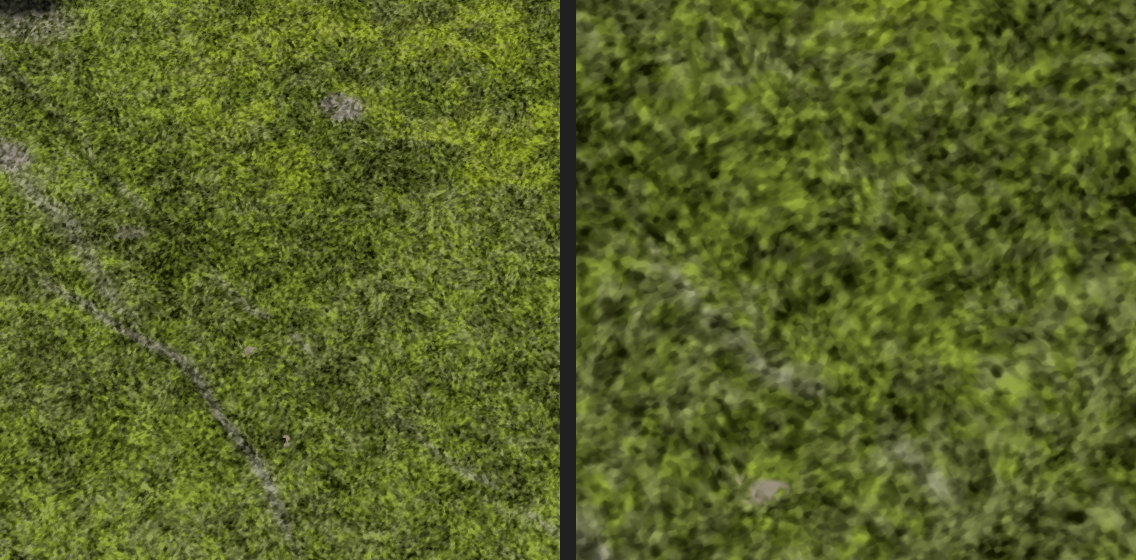
Left: the whole. Right: its middle third, enlarged.
A Shadertoy shader for this texture:

```glsl
vec3 hash3(vec2 p) {
    vec3 q = fract(p.xyx * vec3(0.1031, 0.1030, 0.0973));
    q += dot(q, q.yxz + 33.33);
    return fract((q.xxy + q.yzz) * q.zyx);
}

// Soft cellular noise: random tones blended around scattered points, about -0.5 to 0.5
float cells(vec2 p, float sharpness) {
    vec2 base = floor(p);
    float total = 0.0, weight = 0.0001;
    for (int y = -1; y <= 1; y++)
    for (int x = -1; x <= 1; x++) {
        vec2 cell = base + vec2(x, y);
        vec3 rnd = hash3(cell);
        vec2 d = cell + 0.15 + 0.7 * rnd.xy - p;
        float w = exp(-sharpness * dot(d, d));
        total += w * (rnd.z - 0.5);
        weight += w;
    }
    return total / weight;
}

// Leaning blades, slightly longer than they are wide
float blades(vec2 p, float lean, float scale) {
    float c = cos(lean), s = sin(lean);
    return cells(mat2(c, s, -s, c) * p * scale * vec2(1.3, 1.0), 6.5);
}

// Worn track following a curve of the given height and slope
float track(vec2 p, float height, float slope, float width) {
    float d = (p.y - height) / sqrt(1.0 + slope * slope);
    return exp(-d * d / (width * width));
}

float patchMask(vec2 p, vec2 centre, vec2 radius) {
    return 1.0 - smoothstep(0.5, 1.25, length((p - centre) / radius));
}

void mainImage(out vec4 fragColor, in vec2 fragCoord) {
    vec2 uv = fragCoord / iResolution.xy;

    // Ground seen at a slant: features shrink towards the top
    vec2 ground = vec2((uv.x - 0.5) * (1.0 + 0.25 * uv.y), uv.y * (1.0 + 0.2 * uv.y)) + 3.0;
    vec2 bent = ground + 0.003 * vec2(sin(ground.y * 41.0 + 3.0 * sin(ground.x * 17.0)),
                                      sin(ground.x * 37.0 + 2.0 * sin(ground.y * 23.0)));

    // Relief from single blades up to broad swells
    float fine = blades(bent, 0.45, 125.0) + blades(bent + 5.0, -0.6, 112.0);
    float speck = blades(bent + 9.0, 1.1, 190.0);
    float tuft = cells(bent * vec2(46.0, 56.0), 5.0);
    float clump = cells(bent * vec2(15.0, 21.0) + 7.0, 4.0);
    float swell = cells(bent * vec2(4.5, 7.0) + 2.0, 3.0);
    float light = 0.64 + 0.78 * fine + 0.7 * speck + 0.62 * tuft + 0.55 * clump + 0.35 * swell;
    light = clamp(light, -0.45, 1.5);

    // Fresh and dry grass, mixed in small drifts
    float dry = 0.6 * cells(bent * vec2(11.0, 15.0) + 20.0, 4.0) + 0.8 * cells(bent * 85.0 + 30.0, 7.0);
    dry = smoothstep(-0.35, 0.45, dry - 0.25 * clump);
    vec3 fresh = mix(vec3(0.185, 0.22, 0.05), vec3(0.44, 0.50, 0.17), light);
    vec3 straw = mix(vec3(0.20, 0.22, 0.085), vec3(0.45, 0.485, 0.27), light);
    vec3 colour = mix(fresh, straw, dry);

    // Sunny yellow-green drift at the upper right
    float sunny = patchMask(uv, vec2(0.75, 0.85), vec2(0.45, 0.3)) * smoothstep(-0.2, 0.3, swell + clump);
    colour *= mix(vec3(1.0), vec3(1.07, 1.06, 0.82), sunny);

    // Worn tracks running down to the right
    vec2 p = uv + 0.006 * vec2(sin(uv.y * 29.0), sin(uv.x * 33.0)) + 0.007 * vec2(tuft, clump);
    float bend = max(p.x - 0.28, 0.0);
    float mainTrack = track(p, 0.545 - 0.6 * p.x - 3.3 * bend * bend, -0.6 - 6.6 * bend, 0.011)
        * smoothstep(-0.1, 0.3, p.x) * (1.0 - smoothstep(0.48, 0.58, p.x));
    float sideTrack = track(p, 0.74 - 1.28 * p.x, -1.28, 0.019) * (1.0 - smoothstep(0.2, 0.3, p.x));
    float longCurve = 0.905 - 1.12 * p.x + 0.27 * p.x * p.x;
    float longTrack = track(p, longCurve, -0.9, 0.009) * smoothstep(-0.25, 0.2, clump);
    float worn = max(1.05 * mainTrack, max(0.7 * sideTrack, 0.6 * longTrack));

    // Bare patches
    vec2 rough = uv + 0.010 * vec2(fine, tuft);
    float bare = max(patchMask(rough, vec2(0.612, 0.807), vec2(0.045, 0.028)),
                     patchMask(rough, vec2(0.02, 0.72), vec2(0.04, 0.03)));
    bare = max(bare, 0.7 * patchMask(rough, vec2(0.234, 0.586), vec2(0.035, 0.016)));
    bare = max(bare, 0.7 * patchMask(rough, vec2(0.05, 0.96), vec2(0.11, 0.04)));
    worn = clamp(max(worn, bare) * (0.9 + 0.6 * fine), 0.0, 0.92);
    vec3 soil = mix(vec3(0.25, 0.25, 0.19), vec3(0.49, 0.49, 0.41), light + 0.12);
    soil = mix(soil, soil * vec3(1.03, 0.98, 1.08), bare);
    colour = mix(colour, soil, worn);

    // Shaded hollow in the corner and shadow beside the upper track
    float hollow = patchMask(rough, vec2(0.045, 1.0), vec2(0.085, 0.035));
    colour = mix(colour, vec3(0.09, 0.09, 0.08) * (0.8 + fine), 0.85 * hollow);
    float ditch = track(p, longCurve - 0.02, -0.9, 0.008);
    colour *= 1.0 - 0.3 * ditch * (1.0 - smoothstep(0.25, 0.4, p.x));

    // Two pale stones
    float stones = max(patchMask(rough, vec2(0.447, 0.378), vec2(0.012, 0.008)),
                       patchMask(rough, vec2(0.512, 0.213), vec2(0.008, 0.007)));
    colour = mix(colour, vec3(0.64, 0.59, 0.54), 0.85 * stones);

    fragColor = vec4(clamp(colour, 0.0, 1.0), 1.0);
}
```
